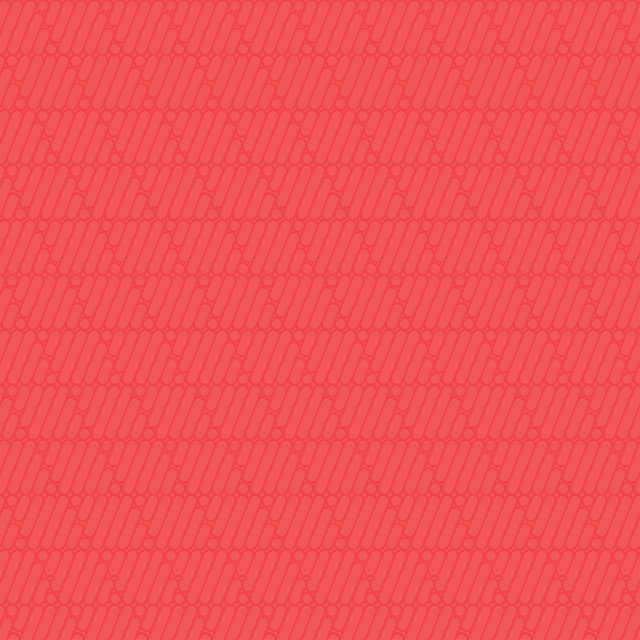
This pattern is drawn by a Shadertoy shader. Its source:

```glsl
const vec3 FILL_COLOR = vec3(0.943, 0.345, 0.352);
const vec3 LINE_COLOR = vec3(0.940, 0.265, 0.275);
const float SLOTS_PER_REPEAT = 5.0;
const float SLOT_WIDTH = 0.02;
const float ROW_HEIGHT = 0.0859;
const float SLANT = 0.4;          // sideways shift per unit of height
const float HALF_LINE = 0.00172;
const float CIRCLE_STEP = 0.0194; // height from a circle to the next cap centre
const float SPLIT_STEP = 0.0217;  // height between cap centres of a split slot
const float EVEN_ROW_X = 0.0535;
const float ODD_ROW_X = 0.0055;

// Half the perpendicular spacing of the slanted slots
const float RADIUS = 0.5 * SLOT_WIDTH * inversesqrt(1.0 + SLANT * SLANT);
const float CAP_Y = 0.5 * ROW_HEIGHT - RADIUS;

// Distance to the slanted axis between two heights
float axisDistance(vec2 p, float low, float high) {
    vec2 axis = vec2(SLANT, 1.0);
    float y = clamp(dot(p, axis) / dot(axis, axis), low, high);
    return length(p - axis * y);
}

// Distance to the outlines of the one or two capsules in a slot
float slotOutline(vec2 p, float kind) {
    float upperLow = -CAP_Y;
    float lowerHigh = CAP_Y;
    if (kind < 0.5) {             // circle on top
        upperLow = CAP_Y;
        lowerHigh = CAP_Y - CIRCLE_STEP;
    } else if (kind < 1.5) {      // split in the middle
        upperLow = 0.5 * SPLIT_STEP;
        lowerHigh = -0.5 * SPLIT_STEP;
    } else if (kind < 2.5) {      // circle at the bottom
        upperLow = CIRCLE_STEP - CAP_Y;
        lowerHigh = -CAP_Y;
    }
    float upper = abs(axisDistance(p, upperLow, CAP_Y) - RADIUS);
    float lower = abs(axisDistance(p, -CAP_Y, lowerHigh) - RADIUS);
    return min(upper, lower);
}

// Nearest outline among the neighbouring slots of one row
float rowOutline(vec2 p, float row) {
    p.x -= mod(row, 2.0) < 0.5 ? EVEN_ROW_X : ODD_ROW_X;
    p.y += (row + 0.5) * ROW_HEIGHT;
    float nearest = floor((p.x - SLANT * p.y) / SLOT_WIDTH + 0.5);
    float d = 1.0;
    for (float i = -1.0; i <= 1.0; i++) {
        float slot = nearest + i;
        vec2 local = p - vec2(slot * SLOT_WIDTH, 0.0);
        d = min(d, slotOutline(local, mod(slot, SLOTS_PER_REPEAT)));
    }
    return d;
}

void mainImage(out vec4 fragColor, in vec2 fragCoord) {
    // Rows are counted downward from the top edge
    vec2 p = fragCoord / iResolution.y - vec2(0.0, 1.0);
    float row = floor(-p.y / ROW_HEIGHT);

    float d = 1.0;
    for (float i = -1.0; i <= 1.0; i++) {
        d = min(d, rowOutline(p, row + i));
    }

    float line = clamp(0.5 + (HALF_LINE - d) * iResolution.y, 0.0, 1.0);
    fragColor = vec4(mix(FILL_COLOR, LINE_COLOR, line), 1.0);
}
```
